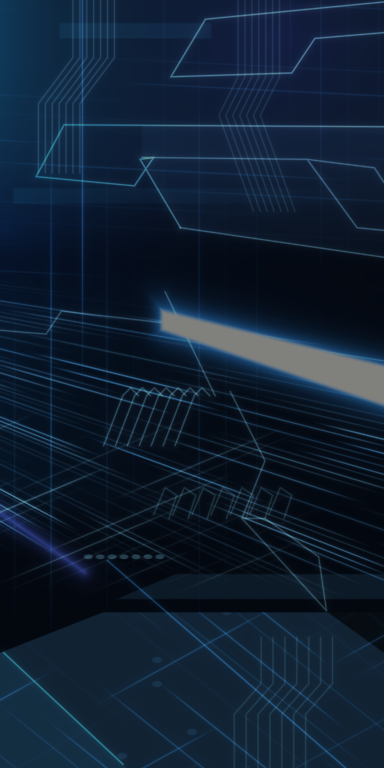
A Shadertoy shader for this background:

```glsl
// A dark technical corridor: glass panels and a grid above, a glowing beam and
// fanned light streaks in the middle, a steel blue floor with circuits below.
#define LINE_WIDTH 0.0017
#define GRID_LIGHT 0.5
#define STREAK_LIGHT 0.95
#define STREAK_DENSITY 125.0
#define BEAM vec3(0.5, 0.5, 0.49)
#define ICE vec3(0.3, 0.46, 0.52)
#define BLUE vec3(0.1, 0.29, 0.46)
#define TEAL vec3(0.12, 0.42, 0.48)
#define VIOLET vec3(0.18, 0.22, 0.52)
#define FLOOR vec3(0.065, 0.135, 0.2)

float hash(float n) { return fract(sin(n * 127.1) * 4375.5); }

float stroke(float d, float w) {
    float e = 1.0 / iResolution.x;
    return 1.0 - smoothstep(w - e, w + e, d);
}
float line(float d) { return stroke(d, LINE_WIDTH) + 0.18 * exp(-d * 130.0); }

// Corners are in percent of the width
float segment(vec2 p, vec4 s) {
    s *= 0.01;
    vec2 ab = s.zw - s.xy, ap = p - s.xy;
    return length(ap - ab * clamp(dot(ap, ab) / dot(ab, ab), 0.0, 1.0));
}
float path(vec2 p, vec4 s, vec4 t) {
    return min(segment(p, s), min(segment(p, vec4(s.zw, t.xy)), segment(p, t)));
}
float below(vec2 p, vec4 s) {
    s *= 0.01;
    return stroke(mix(s.y, s.w, (p.x - s.x) / (s.z - s.x)) - p.y, 0.0);
}
float band(float x, float a, float b, float soft) {
    return smoothstep(a - soft, a + soft, x) * (1.0 - smoothstep(b - soft, b + soft, x));
}
// Jittered parallel lines in v, broken into pieces along u
float streaks(float v, float u, float density, float scale) {
    float h = hash(floor(v * density) + density);
    float d = abs(fract(v * density) - 0.3 - 0.4 * h) / density * scale;
    return line(d) * (0.12 + h * h) * smoothstep(-0.5, 0.7, sin(u * (3.0 + 6.0 * h) + h * 40.0));
}

vec3 backdrop(vec2 p) {
    vec3 c = mix(vec3(0.045, 0.09, 0.155), vec3(0.012, 0.03, 0.06), smoothstep(0.35, 0.72, p.y));
    c += vec3(0.01, 0.13, 0.18) * exp(-p.x * 5.0) * (1.0 - smoothstep(0.1, 0.75, p.y));
    c += vec3(0.01, 0.05, 0.13) * exp(-length((p - vec2(0, 0.6)) * vec2(3.5, 6)));
    c += vec3(0.03, 0.02, 0.1) * exp(-length((p - vec2(0.72, 0.1)) * vec2(4, 5)));
    return c + vec3(0.01, 0.045, 0.075) * exp(-p.x * 3.0) * band(p.y, 0.75, 1.35, 0.1);
}

vec3 addFloor(vec2 p, vec3 c) {
    float plate = band(p.y, 1.495, 1.56, 0.003) * below(p, vec4(28, 157, 47, 149));
    c = mix(c, FLOOR * 0.85, plate * 0.8);
    float ground = below(p, vec4(0, 170, 28, 159)) * smoothstep(1.592, 1.597, p.y);
    float shadow = (1.0 - below(p, vec4(75, 152, 100, 170))) * smoothstep(0.72, 0.86, p.x);
    c = mix(c, FLOOR * (1.0 - 0.65 * shadow), ground);
    vec4 rim = vec4(1, 170, 32, 199);
    float grid = streaks(p.y - 0.8 * p.x, p.x, 15.0, 0.78) + streaks(p.y + 0.55 * p.x, p.x, 13.0, 0.88);
    // Scattered flat pads
    vec2 tiles = vec2(11, 16), cell = floor(p * tiles);
    float pad = stroke(length((fract(p * tiles) - 0.5) / tiles * vec2(0.7, 1.1)), 0.009);
    pad *= step(0.68, hash(cell.x + cell.y * 17.3)) * band(p.x, 0.28, 0.62, 0.04);
    c += ground * (below(p, rim) * vec3(0.01, 0.04, 0.055) + grid * BLUE * 0.45 + pad * FLOOR * 0.45);
    c += line(segment(p, rim)) * TEAL * 0.8;
    return c + line(segment(p, vec4(28, 146, 90, 200))) * BLUE * 0.7;
}

// Glass panels and their bright outlines
vec3 addPanels(vec2 p, vec3 c) {
    float glass = below(p, vec4(0, 32.5, 100, 33)) * (1.0 - below(p, vec4(47, 59.5, 100, 67)));
    glass *= smoothstep(0.0, 0.01, p.x - 0.365 - max(p.y - 0.41, 0.0) * 0.58);
    c += glass * vec3(0.015, 0.027, 0.04);
    float bars = band(p.y, 0.49, 0.53, 0.004) * smoothstep(0.03, 0.04, p.x) * (1.0 - p.x);
    bars += band(p.y, 0.06, 0.1, 0.003) * band(p.x, 0.155, 0.55, 0.005);
    c += bars * vec3(0.012, 0.047, 0.062);
    float d = path(p, vec4(100, 0.5, 53.5, 5), vec4(44.5, 20, 76, 19));
    d = min(d, path(p, vec4(76, 19, 82, 10), vec4(100, 8.5, 110, 8)));
    d = min(d, path(p, vec4(100, 33, 16.7, 32.5), vec4(9.4, 46, 35, 48.4)));
    d = min(d, path(p, vec4(35, 48.4, 40, 41), vec4(36.5, 41.5, 47, 59.3)));
    c += line(d) * mix(TEAL, ICE, smoothstep(0.1, 0.6, p.x)) * 0.75;
    d = path(p, vec4(37, 41, 80, 41.5), vec4(93, 59.3, 100, 60));
    d = min(d, path(p, vec4(80, 41.5, 97.5, 43.7), vec4(100, 47.5, 110, 50)));
    return c + line(min(d, segment(p, vec4(47, 59.3, 100, 67)))) * ICE * 0.55;
}

// Repeated circuit runs, then single seams
float traces(vec2 p) {
    float sum = 0.0;
    for (int i = 0; i < 7; i++) {
        vec2 k = vec2(i, 0), s = p - k * 0.018, t = p - k * 0.031;
        sum += 0.35 * line(path(s, vec4(10, 45, 10, 27), vec4(19, 15, 19, 0)));
        sum += 0.25 * line(path(s, vec4(62, 0, 62, 20), vec4(57, 30, 66, 55)));
        sum += 0.65 * line(path(t, vec4(27, 116, 32, 103), vec4(34, 101, 36, 103)));
        sum += 0.4 * line(path(p - k * 0.05, vec4(40, 134, 43, 127), vec4(46, 129, 44, 135)));
        sum += 0.28 * line(path(t, vec4(61, 200, 61, 186), vec4(68, 178, 68, 166)));
        sum += 0.6 * stroke(length((t - vec2(0.23, 1.45)) * vec2(0.7, 1.3)), 0.008);
    }
    float d = path(p, vec4(60, 102, 69, 120), vec4(63, 135, 85, 159));
    d = min(d, path(p, vec4(85, 159, 83, 145), vec4(69, 135, 63, 135)));
    d = min(d, path(p, vec4(0, 86, 12, 87), vec4(16, 81, 42, 84)));
    return sum + 0.65 * line(min(d, segment(p, vec4(43, 76, 56, 103))));
}

void mainImage(out vec4 fragColor, in vec2 fragCoord) {
    // Width 1, height 2, y running downward
    vec2 p = vec2(0, 2) + fragCoord / iResolution.xy * vec2(1, -2);
    vec3 c = addPanels(p, addFloor(p, backdrop(p)));
    float grid = streaks(p.x, p.y * 0.3, 12.5, 1.0) * (1.0 - smoothstep(1.1, 1.75, p.y));
    grid += 0.6 * streaks(p.y - 0.05 * p.x, p.x * 0.5, 18.0, 1.0) * (1.0 - smoothstep(0.6, 0.8, p.y));
    c += grid * BLUE * GRID_LIGHT + traces(p) * ICE * 0.75;
    // Streaks fanning from a point far to the left
    float depth = p.x + 1.3;
    float fan = streaks((p.y - 0.58) / depth, p.x, STREAK_DENSITY, depth);
    fan *= band(p.y - 0.16 * p.x, 0.76, 1.38, 0.06);
    c += fan * mix(BLUE, ICE, 0.5 + 0.2 * sin(p.y * 40.0 - p.x * 12.0)) * STREAK_LIGHT;
    float rising = streaks(p.y + 0.42 * p.x, p.x, 32.0, 0.92);
    c += rising * band(p.y, 1.12, 1.5, 0.06) * (1.0 - smoothstep(0.5, 0.9, p.x)) * ICE * 0.5;
    c += VIOLET * 0.8 * exp(-segment(p, vec4(-2, 132, 22, 149)) * 75.0);
    // Bright beam, widening to the right
    float x = p.x - 0.42;
    float edge = max(abs(p.y - 0.833 - 0.295 * x) - 0.026 - 0.045 * x, -x);
    c += BLUE * exp(-max(edge, 0.0) * 38.0) * smoothstep(-0.09, 0.02, x);
    c = mix(c, BEAM, 1.0 - smoothstep(-0.008, 0.008, edge));
    fragColor = vec4(min(c, vec3(0.54)), 1.0);
}
```
